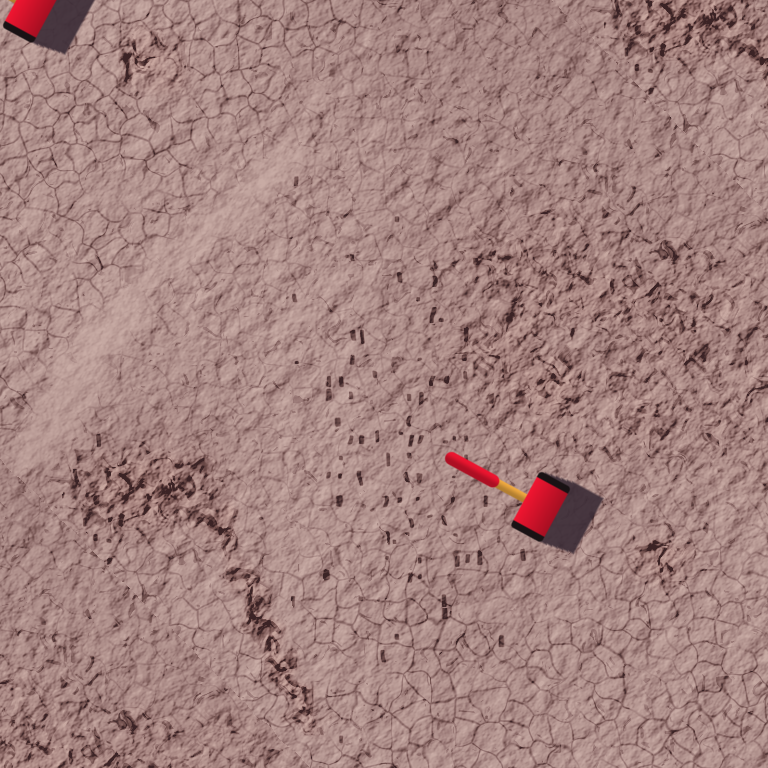
A WebGL 1 fragment shader for this texture:

```glsl
precision highp float;
// Dry, cracked mud seen from above, with a red mallet lying on it.
// Side-lit noise, Voronoi cracks, rubble and prints set one tone for a colour
// ramp; the ground repeats across two diagonal seams.
uniform vec2 u_resolution;
const vec3 DEEP = vec3(0.23, 0.14, 0.15), DARK = vec3(0.45, 0.32, 0.31);
const vec3 MID = vec3(0.60, 0.47, 0.46), LIGHT = vec3(0.71, 0.59, 0.57);
const vec3 RED = vec3(0.80, 0.07, 0.16), YELLOW = vec3(0.82, 0.58, 0.22);
const vec3 RUBBER = vec3(0.10, 0.07, 0.08), SHADOW = vec3(0.24, 0.18, 0.22);
const vec2 TO_LIGHT = vec2(-0.85, 0.53), MALLET = vec2(0.704, 0.340);
const vec2 SEAM_SHIFT = vec2(0.705, 0.612), COPY_SHIFT = vec2(-0.662, 0.650);
const vec2 HEAD_AXIS = vec2(0.477, 0.879), HEAD_SIZE = vec2(0.023, 0.041);
const float BASE_TONE = 0.95, RELIEF = 0.0085;
const float CRACK_SCALE = 32.0, CRACK_WIDTH = 0.0013;

float hash(vec2 p) {
  vec3 q = fract(p.xyx * 0.1031);
  q += dot(q, q.yzx + 33.33);
  return fract((q.x + q.y) * q.z);
}
float noise(vec2 p) {
  vec2 i = floor(p), f = fract(p);
  f = f * f * (3.0 - 2.0 * f);
  return mix(mix(hash(i), hash(i + vec2(1, 0)), f.x),
             mix(hash(i + vec2(0, 1)), hash(i + vec2(1, 1)), f.x), f.y);
}
// Wrinkled height, stretched along the rising diagonal
float height(vec2 p) {
  p = vec2(dot(p, vec2(0.77, 0.64)), 1.4 * dot(p, vec2(-0.64, 0.77))) * 36.0 + 90.0;
  float sum = 0.0, amp = 0.5;
  for (int i = 0; i < 4; i++) {
    sum += amp * noise(p);
    p = mat2(1.6, 1.2, -1.2, 1.6) * p + 17.0;
    amp *= 0.55;
  }
  return sum;
}
vec2 cellPoint(vec2 cell) {
  return cell + 0.1 + 0.8 * vec2(hash(cell + 7.0), hash(cell + 61.0));
}
// Distance to the nearest Voronoi border
float crackDistance(vec2 p) {
  vec2 home = floor(p), nearest = vec2(9.0);
  for (int k = 0; k < 9; k++) {
    vec2 r = cellPoint(home + vec2(mod(float(k), 3.0), floor(float(k) / 3.0)) - 1.0) - p;
    if (dot(r, r) < dot(nearest, nearest)) nearest = r;
  }
  float d = 9.0;
  for (int y = -2; y <= 2; y++) for (int x = -2; x <= 2; x++) {
    vec2 r = cellPoint(home + vec2(x, y)) - p, gap = r - nearest;
    if (dot(gap, gap) > 0.0001) d = min(d, dot(0.5 * (r + nearest), normalize(gap)));
  }
  return d;
}
float segment(vec2 p, vec2 a, vec2 b) {
  vec2 d = b - a;
  return length(p - a - d * clamp(dot(p - a, d) / dot(d, d), 0.0, 1.0));
}
float box(vec2 p, vec2 size) {
  vec2 d = abs(p) - size;
  return length(max(d, 0.0)) + min(max(d.x, d.y), 0.0);
}
float blob(vec2 p, float x, float y, vec2 radius) {
  vec2 d = (p - vec2(x, y)) / radius;
  return exp(-dot(d, d));
}
// Short upright prints, at most one per grid cell
float prints(vec2 p, float share) {
  vec2 grid = vec2(0.015, 0.026), cell = floor(p / grid);
  vec2 q = p - (cell + 0.3 + 0.4 * vec2(hash(cell + 5.0), hash(cell + 23.0))) * grid;
  float d = box(q, vec2(0.001, 0.007 * hash(cell + 3.0)));
  return (1.0 - smoothstep(0.0008, 0.003, d)) * step(hash(cell + 91.0), share);
}
vec3 ground(vec2 p, float px) {
  vec2 warp = vec2(noise(p * 60.0 + 9.0), noise(p * 60.0 + 80.0)) - 0.5;
  vec2 w = p + warp * 0.025, bend = vec2(0.16, 0.60);
  float bank = 1.0 - smoothstep(0.01, 0.05, min(segment(w, vec2(0.04, 0.41), bend),
    segment(w, bend, vec2(0.38, 0.80)) + 0.015));
  float gully = segment(w, vec2(0.285, 0.32), vec2(0.40, 0.06));
  float trench = exp(-gully * gully * 3500.0);
  // Disturbed ground
  float rubble = 0.6 * blob(w, 0.88, 0.53, vec2(0.22, 0.18)) + trench
    + 0.6 * blob(w, 0.69, 0.58, vec2(0.09, 0.13)) + blob(w, 0.19, 0.36, vec2(0.09, 0.06))
    + blob(w, 0.86, 0.265, vec2(0.035)) + blob(w, 0.20, 0.925, vec2(0.04));
  rubble = clamp(rubble * (0.35 + noise(p * 18.0 + 30.0)), 0.0, 1.0);
  float slope = (height(p) - height(p + TO_LIGHT * 0.0022)) / 0.0022;
  slope *= slope > 0.0 ? 0.5 : 1.0;
  float tone = BASE_TONE + RELIEF * slope * (1.0 + rubble) * (1.0 - 0.5 * bank);
  tone += 0.14 * (noise(p * 5.0 + 3.0) - 0.5) + 0.12 * (noise(p * 280.0) - 0.5);
  tone += 0.16 * bank - 0.08 * smoothstep(1.2, 1.6, p.x + p.y);
  // Clods and loose grit
  float clods = noise(w * 110.0 + 13.0) * 0.6 + noise(w * 220.0) * 0.4;
  tone -= rubble * (0.06 + 0.75 * smoothstep(0.52, 0.72, clods + 0.16 * trench));
  tone -= 0.35 * smoothstep(0.72, 0.84, clods) * (1.0 - bank);
  // Cracks, wide above the bank and along the bottom, finer between
  float wide = max(smoothstep(0.37, 0.49, p.y - 1.15 * p.x), 1.0 - smoothstep(0.18, 0.36, p.y));
  float d = crackDistance((p + warp * 0.012) * CRACK_SCALE + 50.0) / CRACK_SCALE;
  float crack = mix(0.24, 0.48, wide) * smoothstep(0.0, 0.5, noise(p * 24.0 + 70.0));
  crack *= 1.0 - smoothstep(0.0, CRACK_WIDTH + px, d);
  tone -= crack * (1.0 - bank) * (1.0 - 0.6 * rubble);
  // Prints in a central track, a tread patch and tilted on the right
  float track = 0.42 * blob(p, 0.54, 0.40, vec2(0.09, 0.22))
    + 0.8 * blob(p, 0.125, 0.34, vec2(0.03, 0.06));
  tone -= 0.7 * prints(p + warp * 0.006, track);
  vec2 tilted = mat2(0.87, 0.5, -0.5, 0.87) * w + 3.0;
  tone -= 0.45 * prints(tilted, 0.35 * blob(p, 0.85, 0.62, vec2(0.15, 0.2)));
  float t = clamp(tone, 0.0, 1.22) * 3.0;
  vec3 color = mix(mix(DEEP, DARK, min(t, 1.0)), MID, clamp(t - 1.0, 0.0, 1.0));
  return mix(color, LIGHT, max(t - 2.0, 0.0)) * (1.0 - rubble * vec3(0, 0.03, 0.04));
}
float fill(float d, float px) { return 1.0 - smoothstep(-px, px, d); }
vec3 drawMallet(vec3 color, vec2 d, float px) {
  mat2 turn = mat2(HEAD_AXIS.y, HEAD_AXIS.x, -HEAD_AXIS.x, HEAD_AXIS.y);
  vec2 q = turn * d, reach = turn * vec2(0.042, -0.014);
  float shade = 1.0;
  for (int i = 1; i <= 6; i++) shade = min(shade, box(q - reach * float(i) / 6.0, HEAD_SIZE));
  color = mix(color, SHADOW, 0.92 * fill(shade, 1.5 * px));
  float gloss = 0.85 + 0.3 * smoothstep(-0.004, 0.006, q.y);
  color = mix(color, YELLOW * gloss, fill(box(q + vec2(0.044, 0), vec2(0.024, 0.006)), px));
  float grip = segment(q, vec2(-0.132, 0), vec2(-0.071, 0)) - 0.0085;
  color = mix(color, RED * gloss, fill(grip, px));
  vec3 head = mix(RUBBER, RED * (1.0 - 8.0 * q.x), fill(abs(q.y) - 0.032, px));
  return mix(color, head, fill(box(q, HEAD_SIZE - 0.005) - 0.005, px));
}
void main() {
  float px = 1.0 / min(u_resolution.x, u_resolution.y);
  vec2 p = gl_FragCoord.xy * px;
  float diagonal = p.x + p.y + 0.006 * (noise(p * 60.0) - 0.5);
  float side = step(1.72, diagonal) - step(diagonal, 0.403);
  vec3 color = ground(p - side * SEAM_SHIFT, px);
  for (int i = 0; i < 2; i++) color = drawMallet(color, p - MALLET - float(i) * COPY_SHIFT, px);
  gl_FragColor = vec4(color, 1.0);
}
```
